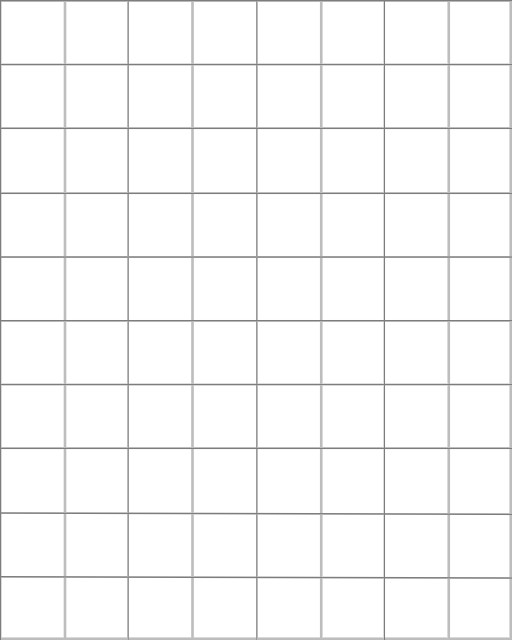
This pattern is drawn by a WebGL 1 fragment shader. Its source:

```glsl
precision highp float;

uniform vec2 u_resolution;

// Lengths are in canvas units: the canvas is UNITS tall.
const float UNITS = 512.0;
const float ROWS = 10.0;
const float COLUMNS = 8.0;
const float CELL = UNITS / ROWS;
const float MARGIN = 0.5;           // inset of the first line
const float EDGE_INSET = 1.0;       // inset of the far border lines

const float RULE_WIDTH = 1.05;      // crisp dark verticals
const float ROW_WIDTH = 1.25;       // dark horizontals
const float ROW_SKEW = 0.12;        // slight softening to one side
const float SOFT_WIDTH = 2.1;       // wide pale lines

const float DARK_INK = 0.51;
const float PALE_INK = 0.26;

const float FIRST_TILTED_ROW = 8.0;
const float TILT_START = -0.2;
const float TILT_DROP = 1.0;        // fall of a tilted row across the canvas

// Share of a pixel covered by a line of the given width.
float lineCoverage(float offset, float width, float pixel) {
  float overlap = 0.5 * (width + pixel) - abs(offset);
  return clamp(overlap, 0.0, min(width, pixel)) / pixel;
}

float nearestLine(float coordinate) {
  return floor((coordinate - MARGIN) / CELL + 0.5);
}

// Verticals alternate between crisp dark and soft pale.
float verticalInk(float x, float canvasWidth, float pixel) {
  float index = nearestLine(x);
  float position = MARGIN + index * CELL;
  bool pale = mod(index, 2.0) > 0.5 || index >= COLUMNS;
  if (pale) {
    float center = min(floor(position + 0.5), canvasWidth - EDGE_INSET);
    return PALE_INK * lineCoverage(x - center, SOFT_WIDTH, pixel);
  }
  return DARK_INK * lineCoverage(x - floor(position) - 0.5, RULE_WIDTH, pixel);
}

// Horizontals are dark; the lowest inner rows tilt and the last is pale.
float horizontalInk(float depth, float across, float pixel) {
  float index = nearestLine(depth);
  if (index >= ROWS) {
    float border = UNITS - EDGE_INSET;
    return PALE_INK * lineCoverage(depth - border, SOFT_WIDTH, pixel);
  }
  float center = floor(MARGIN + index * CELL) + 0.5 + ROW_SKEW;
  if (index >= FIRST_TILTED_ROW) {
    center += TILT_START + TILT_DROP * across;
  }
  return DARK_INK * lineCoverage(depth - center, ROW_WIDTH, pixel);
}

void main() {
  float pixel = UNITS / u_resolution.y;
  vec2 p = gl_FragCoord.xy * pixel;
  float canvasWidth = u_resolution.x * pixel;

  float columns = verticalInk(p.x, canvasWidth, pixel);
  float rows = horizontalInk(UNITS - p.y, p.x / canvasWidth, pixel);

  // Crossings keep the darker of the two lines.
  gl_FragColor = vec4(vec3(1.0 - max(columns, rows)), 1.0);
}
```
